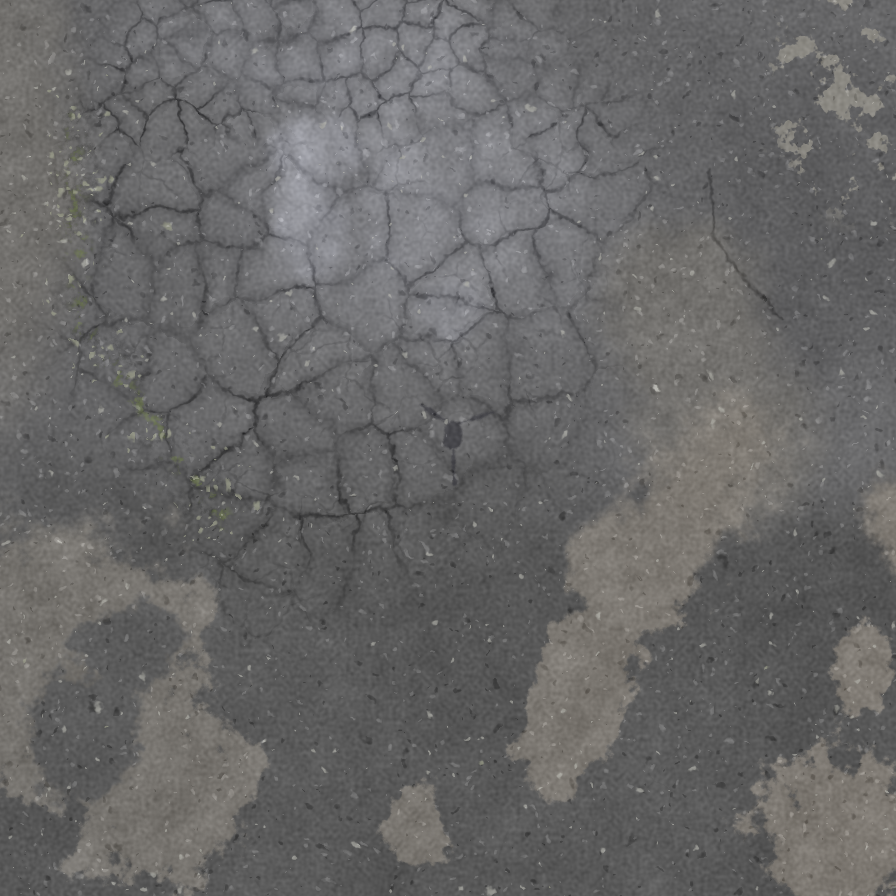
Write a three.js fragment shader that draws this texture.

```glsl
// Weathered asphalt from above: damp dark ground, dry tan patches, a cracked
// area with a bluish sheen, moss and grit. Noise-bent blobs lay out the tones,
// Voronoi borders draw the cracks, hashed grids scatter the specks.
varying vec2 vUv;

vec2 hash2(vec2 p) {
  vec3 q = fract(p.xyx * vec3(0.1031, 0.103, 0.0973));
  q += dot(q, q.yzx + 33.33);
  return fract((q.xx + q.yz) * q.zy);
}

float corner(vec2 cell, vec2 offset) {
  return dot(hash2(cell) * 2.0 - 1.0, offset);
}

float gradientNoise(vec2 p) {
  vec2 i = floor(p), f = fract(p), e = vec2(1, 0);
  vec2 w = f * f * (3.0 - 2.0 * f);
  return mix(mix(corner(i, f), corner(i + e, f - e), w.x),
    mix(corner(i + e.yx, f - e.yx), corner(i + 1.0, f - 1.0), w.x), w.y);
}

float fbm(vec2 p) {
  float sum = 0.0, amp = 0.6;
  for (int i = 0; i < 5; i++) {
    sum += amp * gradientNoise(p);
    p = mat2(1.6, 1.2, -1.2, 1.6) * p + 7.3;
    amp *= 0.6;
  }
  return sum;
}

// 1 at the centre, 0 on the rim, negative outside
float blob(vec2 p, float x, float y, float rx, float ry) {
  return 1.0 - length((p - vec2(x, y)) / vec2(rx, ry));
}

// Distance to the line from ends.xy to ends.zw
float segment(vec2 p, vec4 ends) {
  vec2 a = p - ends.xy, d = ends.zw - ends.xy;
  return length(a - d * clamp(dot(a, d) / dot(d, d), 0.0, 1.0));
}

// Distance to the border between the two nearest Voronoi points
float cellBorder(vec2 p, float scale) {
  p *= scale;
  vec2 first = vec2(9), second = vec2(9);
  for (int k = 0; k < 25; k++) {
    vec2 c = floor(p) + vec2(mod(float(k), 5.0), floor(float(k) / 5.0)) - 2.0;
    vec2 d = c + hash2(c) - p;
    if (dot(d, d) < dot(first, first)) { second = first; first = d; }
    else if (dot(d, d) < dot(second, second)) second = d;
  }
  return dot((first + second) * 0.5, normalize(second - first)) / scale;
}

// One random grain per grid cell, present in the given share of cells
float specks(vec2 p, float scale, float share, float radius) {
  vec2 cell = floor(p * scale), rnd = hash2(cell + 91.0);
  vec2 d = (fract(p * scale) - 0.2 - 0.6 * hash2(cell + 17.0)) / scale;
  float size = radius * (0.4 + 1.2 * rnd.y * rnd.y);
  return step(rnd.x, share) * (1.0 - smoothstep(size * 0.4, size * 1.3, length(d)));
}

void main() {
  vec2 p = vUv;
  float broad = fbm(p * 5.0), rough = fbm(p * 17.0 + 4.0), fine = fbm(p * 55.0 + 9.0);
  vec2 bend = vec2(fbm(p * 20.0 + 20.0), fbm(p * 20.0 + 50.0));
  vec2 q = p + 0.022 * bend + 0.025 * vec2(broad, -broad);

  // Damp ground, darker below and at the upper right
  vec3 color = mix(vec3(0.35), vec3(0.405, 0.405, 0.41), smoothstep(0.36, 0.55, p.y + 0.15 * broad));
  color += 0.06 * (broad + rough) - 0.035 * smoothstep(-0.2, 0.6, blob(q, 0.92, 0.76, 0.22, 0.25));

  // Pale sheen
  float sheen = 0.9 * smoothstep(-0.1, 0.9, blob(q, 0.47, 0.78, 0.3, 0.23));
  sheen += 0.75 * smoothstep(0.0, 0.5, blob(q, 0.35, 0.83, 0.065, 0.055));
  sheen += 0.6 * smoothstep(0.0, 0.5, blob(q, 0.34, 0.745, 0.055, 0.07));
  sheen += 0.45 * smoothstep(0.0, 0.6, blob(q, 0.51, 0.65, 0.055, 0.045));
  sheen += 0.55 * smoothstep(0.0, 0.7, blob(q, 0.36, 0.96, 0.32, 0.11));
  color += sheen * vec3(0.122, 0.125, 0.14) * (1.0 + 0.8 * rough);

  // Broken cracks: small cells at the top, large ones below, a faint net
  float cracked = smoothstep(-0.15, 0.3, blob(q, 0.37, 0.75, 0.36, 0.41) + 0.4 * broad);
  float top = smoothstep(0.82, 0.88, p.y + 0.1 * broad);
  float wear = smoothstep(-0.2, 0.25, fbm(p * 9.0 + 31.0));
  float small = cellBorder(q + 8.0, 25.0), border = mix(cellBorder(q + 3.0, 14.0), small, top);
  color += cracked * (0.05 * smoothstep(0.0, 0.016, border) - 0.035);
  color -= cracked * (0.02 + 0.11 * wear) * (1.0 - smoothstep(0.0, 0.0036, border + 0.003 * fine));
  color -= mix(0.015, 0.06, cracked) * smoothstep(-0.1, 0.3, rough + broad) * (1.0 - smoothstep(0.0, 0.0028, small));

  // Dry patches: soft upper ones, then ragged ones with damp pits
  vec3 tan = vec3(0.465, 0.455, 0.437) + 0.1 * rough + 0.05 * fine;
  float soft = max(blob(q, 0.0, 0.82, 0.11, 0.36), 1.0 - segment(q, vec4(0.76, 0.65, 0.82, 0.5)) / 0.11);
  color = mix(color, tan, 0.75 * smoothstep(-0.1, 0.55, soft + 0.6 * broad));
  float dry = max(blob(q, 0.05, 0.27, 0.2, 0.18), blob(q, 0.18, 0.12, 0.11, 0.11));
  dry = max(dry, 1.0 - segment(q, vec4(0.82, 0.5, 0.7, 0.36)) / 0.08);
  dry = max(dry, 1.0 - segment(q, vec4(0.67, 0.28, 0.63, 0.17)) / 0.06);
  dry = max(dry, max(blob(q, 0.93, 0.07, 0.1, 0.1), blob(q, 1.0, 0.42, 0.05, 0.06)));
  dry = max(dry, max(blob(q, 0.46, 0.08, 0.04, 0.05), blob(q, 0.955, 0.26, 0.04, 0.055)));
  float pits = max(blob(q, 0.15, 0.275, 0.06, 0.045), blob(q, 0.09, 0.18, 0.06, 0.075));
  float ragged = 0.9 * rough + 0.3 * fine, blur = mix(0.16, 0.8, smoothstep(0.3, 0.5, p.y));
  dry = smoothstep(0.0, blur, dry + ragged) * (1.0 - smoothstep(-0.1, 0.15, pits + ragged));
  color = mix(color, tan + vec3(0.04, 0.03, 0.02) * (0.3 + p.x), 0.85 * dry);
  float flakes = smoothstep(0.1, 0.17, fbm(p * 23.0 + 70.0)) * smoothstep(0.0, 0.3, blob(p, 0.97, 0.9, 0.14, 0.17));
  color = mix(color, vec3(0.57, 0.56, 0.53), 0.85 * flakes);

  // Open crack on the right and the forked stain near the centre
  float split = min(segment(q, vec4(0.79, 0.81, 0.8, 0.73)), segment(q, vec4(0.8, 0.73, 0.87, 0.65)));
  color -= 0.1 * (1.0 - smoothstep(0.0, 0.004, split));
  float fork = min(segment(p, vec4(0.505, 0.525, 0.47, 0.548)), segment(p, vec4(0.505, 0.525, 0.55, 0.54)));
  fork = min(fork, segment(p, vec4(0.505, 0.525, 0.507, 0.46)));
  fork = min(fork, segment(p, vec4(0.505, 0.52, 0.505, 0.508)) - 0.008);
  color = mix(color, vec3(0.25, 0.25, 0.27), 0.8 - 0.8 * smoothstep(0.0, 0.004, fork + 0.006 * fine));

  // Moss and loose grit along the left rim, grains everywhere
  float rim = min(segment(q, vec4(0.08, 0.87, 0.09, 0.64)), segment(q, vec4(0.09, 0.64, 0.25, 0.42)));
  float grit = (1.0 - smoothstep(0.0, 0.07, rim)) * smoothstep(-0.25, 0.25, rough);
  color -= 0.1 * grit * smoothstep(-0.1, 0.2, fine);
  color = mix(color, vec3(0.42, 0.47, 0.28), 0.6 * smoothstep(0.05, 0.25, fine) * (1.0 - smoothstep(0.0, 0.02, rim)));
  color = mix(color, vec3(0.62, 0.63, 0.55), 0.7 * specks(q, 95.0, 0.5 * grit, 0.0032));
  color = mix(color, vec3(0.7, 0.7, 0.67), 0.65 * specks(q, 47.0, 0.2, 0.0024));
  color += 0.1 * specks(q + 2.0, 110.0, 0.16, 0.0022) - 0.09 * specks(q + 5.0, 90.0, 0.14, 0.0026);
  color += 0.035 * fine + 0.08 * gradientNoise(p * 210.0);
  gl_FragColor = vec4(color, 1);
}
```
